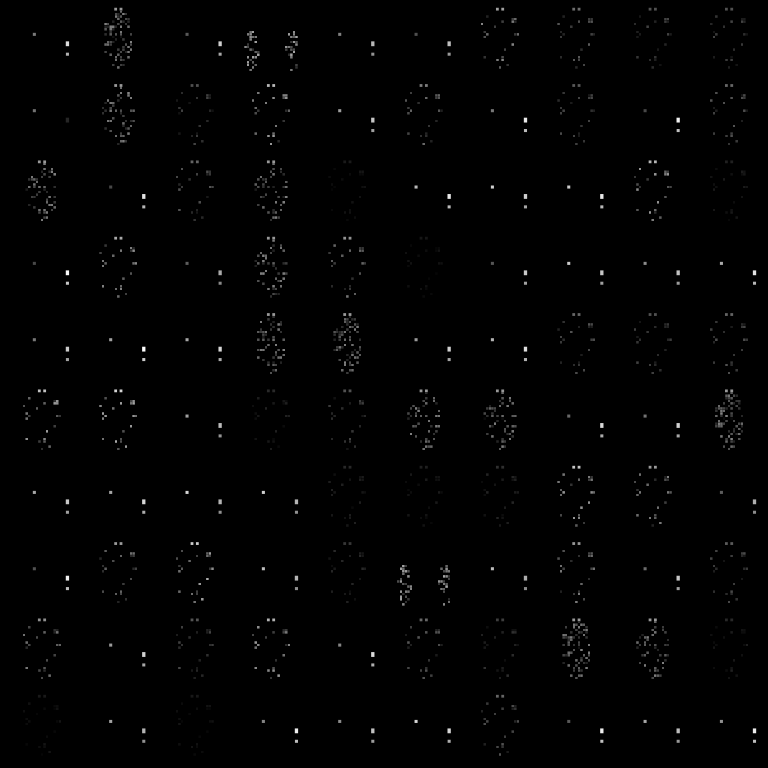
Write a WebGL 2 fragment shader that draws this pattern.

```glsl
#version 300 es
precision highp float;
// Ten by ten grid of faint speckle clusters and lone bright dots on black.

uniform vec2 u_resolution;
out vec4 fragColor;

float hash(vec2 p) {
    return fract(sin(dot(p, vec2(127.1, 311.7))) * 43758.5453);
}

// Soft-edged box; px is the pixel size in lattice units.
float dotBox(vec2 p, vec2 halfSize, float px) {
    vec2 cover = clamp((halfSize - abs(p)) / px + 0.5, 0.0, 1.0);
    return cover.x * cover.y;
}

// One dot low on the left, a tall and a small one on the right.
float loneDots(vec2 p, float leftLevel, float rightLevel, float px) {
    float left = dotBox(p - vec2(13.5, 13.5), vec2(0.6), px) * leftLevel;
    float tall = dotBox(p - vec2(26.5, 17.2), vec2(0.65, 0.95), px);
    float small = dotBox(p - vec2(26.5, 21.3), vec2(0.6), px) * 0.8;
    return max(left, max(tall, small * step(0.4, rightLevel)) * rightLevel);
}

// Speckles on the lattice, kept where their hash falls below the density.
float speckles(vec2 p, vec2 cell, float density, float inside, float px) {
    vec2 id = floor(p);
    float kept = step(hash(id + 3.7), density) * inside;
    float fade = 0.25 + 0.75 * hash(id + cell * 31.0);
    return dotBox(p - id - 0.5, vec2(0.5), px) * kept * fade;
}

// A pair of dots on top of an oval of speckles; dense ones are narrow.
float cluster(vec2 p, vec2 cell, float dense, float px) {
    vec2 id = floor(p) + 0.5;
    vec2 oval = (id - vec2(16.5, 15.0)) / vec2(mix(8.0, 5.2, dense), 12.0);
    float r = length(oval);
    float hollow = mix(0.4, 0.0, dense);
    float waist = 1.0 - dense * step(abs(id.y - 14.5), 0.6);
    float inside = step(hollow, r) * step(r, 1.0) * waist * step(4.0, id.y);
    float body = speckles(p, cell, mix(0.07, 0.42, dense * dense), inside, px);
    float pair = dotBox(vec2(abs(p.x - 16.5) - 1.05, p.y - 3.6), vec2(0.55), px);
    return max(body * 0.85, pair);
}

// Two small upright clusters, side by side.
float twinCluster(vec2 p, vec2 cell, float px) {
    vec2 id = floor(p) + 0.5;
    vec2 oval = vec2(abs(id.x - 17.0) - 8.0, id.y - 20.0) / vec2(2.6, 8.0);
    return speckles(p, cell, 0.4, step(length(oval), 1.0), px);
}

void main() {
    vec2 uv = gl_FragCoord.xy / u_resolution;
    vec2 grid = vec2(uv.x, 1.0 - uv.y) * 10.06;
    vec2 cell = floor(grid);
    vec2 p = fract(grid) * 30.0;
    float px = 301.8 / min(u_resolution.x, u_resolution.y);

    // Kind and strength of this repeat
    float kind = hash(cell + 0.5);
    float level = hash(cell + 17.3);
    float light = 0.0;
    if (kind < 0.43) {
        float right = level < 0.15 ? 0.15 : mix(0.6, 1.0, level);
        light = loneDots(p, 0.25 + 0.6 * hash(cell + 8.1), right, px);
    } else if (kind < 0.74) {
        light = cluster(p, cell, 0.0, px) * mix(0.3, 0.85, level);
    } else if (kind < 0.85) {
        light = cluster(p, cell, 0.0, px) * mix(0.08, 0.25, level);
    } else if (kind < 0.98) {
        light = cluster(p, cell, mix(0.55, 1.0, level), px) * 0.6;
    } else {
        light = twinCluster(p, cell, px) * 0.65;
    }

    // Leave the strip past the tenth repeat empty
    light *= step(max(cell.x, cell.y), 9.5);
    fragColor = vec4(vec3(light), 1.0);
}
```
